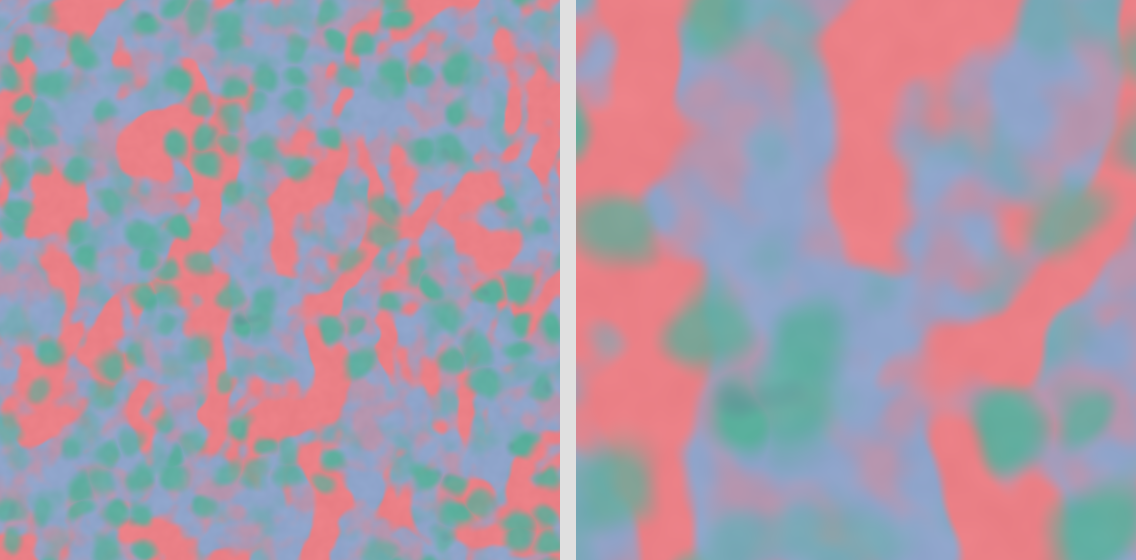
Left, the full canvas; right, a detail of the centre.
Give the GLSL for this texture, as a Shadertoy shader.

```glsl
const vec3 BLUE = vec3(0.560, 0.645, 0.795);
const vec3 CORAL = vec3(0.920, 0.500, 0.525);
const vec3 GREEN = vec3(0.345, 0.690, 0.610);
const vec3 SLATE = vec3(0.400, 0.530, 0.590);

vec2 hash2(vec2 p) {
    vec3 q = fract(p.xyx * vec3(0.1031, 0.1030, 0.0973));
    q += dot(q, q.yzx + 33.33);
    return fract((q.xx + q.yz) * q.zy);
}

mat2 rotation(float angle) {
    float c = cos(angle), s = sin(angle);
    return mat2(c, s, -s, c);
}

float cornerSlope(vec2 cell, vec2 offset) {
    float angle = 6.2832 * hash2(cell + 70.0).x;
    return dot(vec2(cos(angle), sin(angle)), offset);
}

float gradientNoise(vec2 p) {
    vec2 i = floor(p), f = fract(p);
    vec2 u = f * f * f * (f * (f * 6.0 - 15.0) + 10.0);
    vec2 e = vec2(1.0, 0.0);
    float low = mix(cornerSlope(i, f), cornerSlope(i + e, f - e), u.x);
    float high = mix(cornerSlope(i + e.yx, f - e.yx), cornerSlope(i + 1.0, f - 1.0), u.x);
    return mix(low, high, u.y);
}

vec2 warp(vec2 p, float frequency, float amount) {
    vec2 q = p * frequency;
    return p + amount * vec2(gradientNoise(q + 11.3), gradientNoise(q + 47.9));
}

// Ragged fibre bands, stretched along a steep diagonal
float fibreField(vec2 uv, float lean) {
    vec2 p = rotation(lean) * warp(uv, 7.0, 0.06);
    float field = gradientNoise(p * vec2(11.0, 4.8) + 5.7);
    field += 0.55 * gradientNoise(p * vec2(23.0, 15.0) + 31.0);
    return field + 0.17 * gradientNoise(uv * 36.0 + 13.0);
}

// Clustered oval cells; returns the coverage
float cellCover(vec2 uv, float density, float presence) {
    vec2 p = warp(uv, 22.0, 0.016) * density;
    vec2 home = floor(p);
    float cover = 0.0;
    for (int y = -1; y <= 1; y++)
    for (int x = -1; x <= 1; x++) {
        vec2 cell = home + vec2(x, y);
        vec2 place = hash2(cell + 19.0);
        vec2 shape = hash2(cell + 83.0);
        vec2 trait = hash2(cell + 151.0);
        float crowd = presence + 0.8 * gradientNoise(cell * 0.27 + 3.4);
        vec2 radii = mix(0.32, 0.46, shape.x) * vec2(1.0, 1.0 + 0.5 * trait.y * trait.y);
        vec2 offset = rotation(3.1416 * shape.y) * (p - cell - 0.2 - 0.6 * place);
        float body = 1.0 - smoothstep(0.45, 1.42, length(offset / radii));
        cover = max(cover, body * mix(0.62, 1.0, place.x) * step(trait.x, crowd));
    }
    return cover;
}

void mainImage(out vec4 fragColor, in vec2 fragCoord) {
    vec2 uv = fragCoord / iResolution.y;

    // Blue ground with mauve mottling
    float mottle = gradientNoise(uv * 13.0 + 21.0) + 0.7 * gradientNoise(uv * 34.0);
    float speckle = gradientNoise(uv * 62.0 + 9.0);
    float blush = 0.42 * smoothstep(-0.2, 0.5, mottle + 0.15 * speckle);

    // Coral fibres with soft edges
    float fibre = smoothstep(-0.01, 0.24, fibreField(uv, 0.3));
    vec3 color = mix(BLUE, CORAL, blush + fibre * (1.0 - blush));

    // Faint teal haze in the ground
    float haze = smoothstep(-0.02, 0.45, gradientNoise(uv * 16.0 + 63.0) - 0.2 * mottle);
    color = mix(color, GREEN, 0.42 * haze * (1.0 - fibre));

    // Green cells with a few dark centres
    float cover = cellCover(uv, 18.0, 0.38);
    color = mix(color, GREEN, cover);
    float dark = smoothstep(0.3, 0.6, gradientNoise(uv * 22.0 + 91.0));
    color = mix(color, SLATE, 0.5 * dark * cover);

    // Slight uneven brightness
    color += 0.012 * speckle + 0.015 * gradientNoise(uv * 24.0 + 55.0);
    fragColor = vec4(color, 1.0);
}
```
